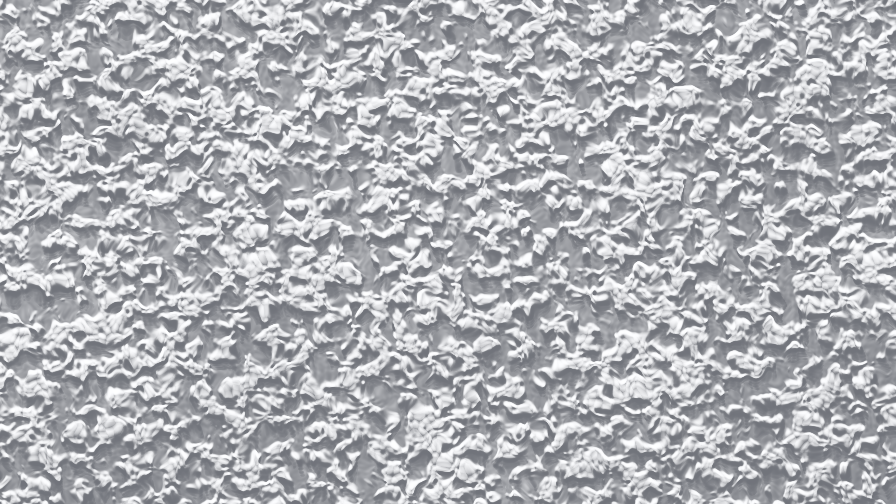
Write a Shadertoy shader that draws this texture.

```glsl
// Rough white stucco wall: crumbly plaster lumps under raking light from above.

const mat2 TURN = mat2(0.8, 0.6, -0.6, 0.8);

// Hashes without sine
float hash21(vec2 p) {
    vec3 q = fract(p.xyx * 0.1031);
    q += dot(q, q.yzx + 33.33);
    return fract((q.x + q.y) * q.z);
}

vec2 hash22(vec2 p) {
    vec3 q = fract(p.xyx * vec3(0.1031, 0.1030, 0.0973));
    q += dot(q, q.yzx + 33.33);
    return fract((q.xx + q.yz) * q.zy);
}

// Smooth value noise in 0..1
float valueNoise(vec2 p) {
    vec2 cell = floor(p);
    vec2 w = fract(p);
    w = w * w * (3.0 - 2.0 * w);
    float low = mix(hash21(cell), hash21(cell + vec2(1, 0)), w.x);
    float high = mix(hash21(cell + vec2(0, 1)), hash21(cell + vec2(1, 1)), w.x);
    return mix(low, high, w.y);
}

// Rounded grains: 1 at each scattered centre, falling off with distance
float grains(vec2 p) {
    vec2 cell = floor(p);
    float nearest = 1.0;
    for (int y = -1; y <= 1; y++) {
        for (int x = -1; x <= 1; x++) {
            vec2 id = cell + vec2(x, y);
            vec2 toCentre = id + hash22(id) - p;
            nearest = min(nearest, dot(toCentre, toCentre));
        }
    }
    return 1.0 - nearest;
}

// Plaster relief: clustered mounds broken up by small grains
float plasterHeight(vec2 p) {
    float clusters = 0.65 * valueNoise(p * vec2(44.0, 54.0) + 7.0)
                   + 0.35 * valueNoise(TURN * p * 108.0 + 31.0);
    float mound = smoothstep(0.38, 0.68, clusters);
    float grit = valueNoise(TURN * p * 150.0 + 63.0);
    return mound * (0.45 + 0.7 * grains(p * 85.0 + 11.0)) + 0.15 * grit;
}

// Depth of the shadow cast by relief lying toward the light
float castShadow(vec2 p, float height, vec2 lightDir) {
    const float STEP = 0.006;
    const float RAY_RISE = 0.14;
    float depth = 0.0;
    for (int i = 1; i <= 5; i++) {
        float t = float(i);
        float blocker = plasterHeight(p + lightDir * STEP * t);
        depth = max(depth, blocker - height - RAY_RISE * t);
    }
    return depth;
}

// Light received by the relief, centred on zero
float reliefLight(vec2 p, vec2 lightDir) {
    const float SLOPE_REACH = 0.007;
    float height = plasterHeight(p);
    float slope = height - plasterHeight(p + lightDir * SLOPE_REACH);
    float shadow = castShadow(p, height, lightDir);
    return slope + 0.55 * (height - 0.49) - 0.7 * (shadow - 0.2);
}

// Cool grey shadows rising to nearly neutral white
vec3 plasterColor(float tone) {
    float grey = 0.455 + 0.25 * tone + 0.3 * tone * tone;
    vec3 coolTint = vec3(-0.014, -0.003, 0.026);
    return vec3(grey) + coolTint * (1.0 - 0.75 * tone);
}

void mainImage(out vec4 fragColor, in vec2 fragCoord) {
    vec2 p = fragCoord / iResolution.y;
    vec2 lightDir = normalize(vec2(-0.18, 1.0));

    // Bend the outlines so the lumps look torn
    vec2 bend = vec2(valueNoise(p * 38.0 + 3.0), valueNoise(p * 38.0 + 91.0)) - 0.5;
    vec2 wall = p + 0.016 * bend;

    // Relief, trowel streaks and broad unevenness
    float light = reliefLight(wall, lightDir);
    light += 0.25 * (valueNoise(wall * vec2(135.0, 45.0)) - 0.5);
    light += 0.25 * (valueNoise(p * 4.0 + 17.0) - 0.5) + 0.12 * (p.y - 0.5);

    // Soft contrast curve
    float tone = 1.0 / (1.0 + exp(-3.2 * light));
    fragColor = vec4(plasterColor(tone), 1.0);
}
```
